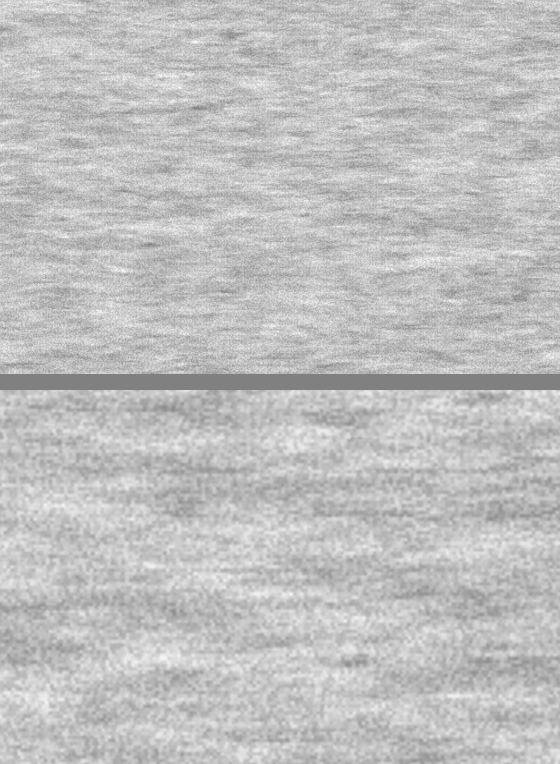
Top: the whole. Bottom: its middle third, enlarged.
Give the GLSL for this texture, as a WebGL 1 fragment shader.

```glsl
precision highp float;
// Heather grey jersey: pale cloth with short horizontal streaks of mixed yarn.
// Stretched noise layers form the streaks, sparse dashes add dark and white
// fibres, and a fine stitch wave with grain gives the knitted surface.

uniform vec2 u_resolution;

const float TAU = 6.2831853;
const float BASE_GREY = 0.76;

float hash(vec2 p) {
  return fract(sin(dot(p, vec2(127.1, 311.7))) * 43758.5453);
}

// One row of smooth noise, slid sideways by a random amount.
float rowNoise(float x, float row, float seed) {
  x += 17.0 * hash(vec2(row, seed));
  float cell = floor(x);
  float blend = smoothstep(0.0, 1.0, x - cell);
  float left = hash(vec2(cell, row + seed));
  float right = hash(vec2(cell + 1.0, row + seed));
  return mix(left, right, blend);
}

// Rows blended vertically; centred on zero, range -0.5 to 0.5.
float yarnNoise(vec2 p, vec2 frequency, float seed) {
  vec2 q = p * frequency;
  float row = floor(q.y);
  float blend = smoothstep(0.0, 1.0, q.y - row);
  float lower = rowNoise(q.x, row, seed);
  float upper = rowNoise(q.x, row + 1.0, seed);
  return mix(lower, upper, blend) - 0.5;
}

// Gentle vertical drift keeps the streaks from lying on ruled lines.
vec2 drift(vec2 p) {
  float sway = 0.018 * yarnNoise(p, vec2(4.0, 5.0), 3.0);
  sway += 0.006 * yarnNoise(p, vec2(17.0, 19.0), 9.0);
  return p + vec2(0.0, sway);
}

// Overlapping streaks from broad patches to thin threads.
float streaks(vec2 p) {
  float tone = 0.065 * yarnNoise(p, vec2(4.0, 13.0), 21.0);
  tone += 0.100 * yarnNoise(p, vec2(9.0, 46.0), 33.0);
  tone += 0.125 * yarnNoise(p, vec2(17.0, 95.0), 47.0);
  tone += 0.095 * yarnNoise(p, vec2(34.0, 165.0), 59.0);
  return tone;
}

// Sparse fibres: only the peaks of a stretched noise remain.
float dashes(vec2 p, vec2 frequency, float seed) {
  return smoothstep(0.24, 0.48, yarnNoise(p, frequency, seed));
}

// Small slanted loops, mirrored from one stitch course to the next.
float stitches(vec2 p) {
  float course = sin(TAU * p.y * 62.0);
  return sin(TAU * p.x * 128.0 + 1.3 * course);
}

float grain(vec2 p) {
  float fine = yarnNoise(p, vec2(310.0, 330.0), 71.0);
  float soft = yarnNoise(p, vec2(140.0, 210.0), 83.0);
  return 0.17 * fine + 0.06 * soft;
}

void main() {
  vec2 p = gl_FragCoord.xy / u_resolution.y;
  vec2 yarn = drift(p);

  float grey = BASE_GREY + streaks(yarn);
  grey -= 0.085 * dashes(yarn, vec2(15.0, 105.0), 101.0);
  grey += 0.060 * dashes(yarn, vec2(13.0, 85.0), 113.0);
  grey += 0.014 * stitches(p) + grain(p);
  grey += 0.016 * (p.y - 0.5);

  gl_FragColor = vec4(vec3(clamp(grey, 0.0, 1.0)), 1.0);
}
```
